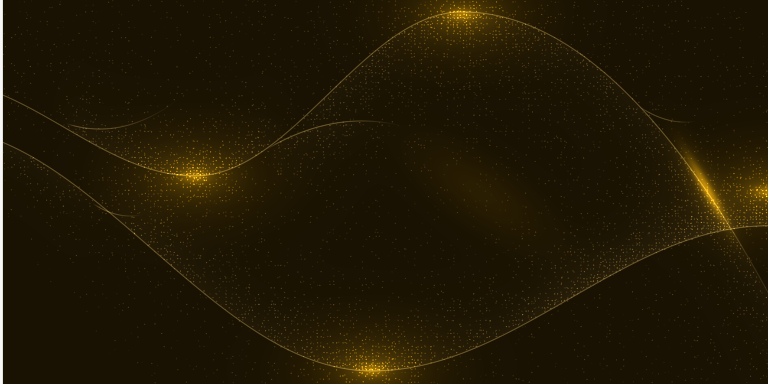
Give the GLSL for this background, as a WebGL 1 fragment shader.

```glsl
precision highp float;
// Dark golden backdrop: two waves of fine dust with thin crests and glowing spots.

uniform vec2 u_resolution;

const vec3 NIGHT = vec3(0.098, 0.069, 0.006);
const vec3 GOLD = vec3(0.86, 0.63, 0.04);
const vec3 SAND = vec3(0.62, 0.53, 0.32);
const vec3 MARGIN = vec3(0.97);

float hash(vec2 p) {
  vec3 q = fract(vec3(p.xyx) * 0.1031);
  q += dot(q, q.yzx + 33.33);
  return fract((q.x + q.y) * q.z);
}

// Cosine rise that starts at zero and reaches "height" after "span".
float rise(float d, float span, float height) {
  return 0.5 * height * (1.0 - cos(3.14159 * d / span));
}

float upperWave(float x) {
  float d = x - 0.508;
  if (d < 0.0) return 0.542 + rise(d, 0.677, 0.25);
  if (d < 0.695) return 0.542 + rise(d, 0.695, 0.427);
  return 0.969 - 1.15 * (d - 0.695) * (d - 0.695);
}

float lowerWave(float x) {
  float d = x - 0.969;
  return 0.034 + (d < 0.0 ? rise(d, 1.146, 0.635) : rise(d, 1.031, 0.378));
}

// Signed distance to a curve from its height offset and slope.
float curveDistance(float offset, float slope) {
  return offset / sqrt(1.0 + slope * slope);
}

float arcDistance(vec2 p, vec2 vertex, float bend) {
  float d = p.x - vertex.x;
  return curveDistance(p.y - vertex.y - bend * d * d, 2.0 * bend * d);
}

// One inside [a, b], fading out over the given margins.
float window(float x, float a, float b, float fadeIn, float fadeOut) {
  return smoothstep(a, a + fadeIn, x) * (1.0 - smoothstep(b - fadeOut, b, x));
}

// Thin line about one thousandth of the height wide.
float crest(float d, float px) {
  float reach = 0.001 + 0.75 * px;
  return (1.0 - smoothstep(0.0, reach, abs(d))) * min(1.0, 0.0035 / reach);
}

// Haze on the positive side of a curve.
float veil(float d, float depth) {
  return smoothstep(-0.004, 0.004, d) * exp(-max(d, 0.0) / depth);
}

float glow(vec2 p, vec2 center, vec2 size, float angle) {
  float c = cos(angle), s = sin(angle);
  vec2 d = p - center;
  vec2 q = vec2(c * d.x + s * d.y, c * d.y - s * d.x) / size;
  return exp(-dot(q, q));
}

// Bright core inside a wide soft halo.
float spot(vec2 p, vec2 center) {
  return 0.16 * glow(p, center, vec2(0.19, 0.12), 0.0)
       + 0.20 * glow(p, center, vec2(0.09, 0.05), 0.0)
       + 0.42 * glow(p, center, vec2(0.035, 0.016), 0.0);
}

// Scattered specks, one candidate per grid cell.
float dust(vec2 p, float cells, float density, float px) {
  vec2 id = floor(p * cells);
  vec2 center = 0.3 + 0.4 * vec2(hash(id + 17.0), hash(id + 53.0));
  float r = length(fract(p * cells) - center) / cells;
  float lit = smoothstep(0.0, 0.06, density - hash(id));
  float speck = 1.0 - smoothstep(0.0, 0.0013 + 0.7 * px, r);
  return lit * speck * (0.3 + 0.7 * hash(id + 91.0));
}

void main() {
  vec2 p = gl_FragCoord.xy / u_resolution * vec2(2.0, 1.0);
  float px = 1.0 / u_resolution.y;
  float e = 0.002;

  // Main waves and their short branches
  float up = upperWave(p.x), low = lowerWave(p.x);
  float dUp = curveDistance(p.y - up, (upperWave(p.x + e) - up) / e);
  float dLow = curveDistance(p.y - low, (lowerWave(p.x + e) - low) / e);
  float dLeft = arcDistance(p, vec2(0.260, 0.664), 1.85);
  float dMid = arcDistance(p, vec2(0.943, 0.685), -1.19);
  float dRight = arcDistance(p, vec2(1.784, 0.682), 2.84);
  float dFold = arcDistance(p, vec2(0.339, 0.4375), 3.45);
  float wLeft = window(p.x, 0.17, 0.48, 0.03, 0.24);
  float wMid = window(p.x, 0.69, 1.06, 0.04, 0.20);

  float lines = 0.42 * crest(dUp, px) * (1.0 - 0.6 * smoothstep(1.86, 1.96, p.x))
    + 0.42 * crest(dLow, px)
    + 0.40 * crest(dLeft, px) * wLeft + 0.45 * crest(dMid, px) * wMid
    + 0.35 * crest(dRight, px) * window(p.x, 1.66, 1.82, 0.03, 0.09)
    + 0.35 * crest(dFold, px) * window(p.x, 0.24, 0.38, 0.02, 0.09);

  // Haze hanging from the waves
  float haze = 0.75 * veil(dLow, 0.075) * smoothstep(0.2, 0.4, p.x)
    + 0.55 * veil(dLow, 0.05) * window(p.x, 1.3, 2.1, 0.2, 0.1)
    + 0.55 * veil(-dLow, 0.06) * window(p.x, -0.1, 0.3, 0.05, 0.15)
    + 0.75 * veil(dUp, 0.06) * window(p.x, 0.12, 0.78, 0.1, 0.15)
    + 0.60 * veil(-dUp, 0.07) * window(p.x, 0.72, 2.1, 0.15, 0.1)
    + 0.40 * veil(-dMid, 0.07) * wMid;

  // Golden lights
  float light = spot(p, vec2(0.508, 0.540)) + spot(p, vec2(1.203, 0.962))
    + spot(p, vec2(0.969, 0.036)) + spot(p, vec2(2.0, 0.500));
  float streak = 0.55 * glow(p, vec2(1.841, 0.507), vec2(0.085, 0.013), -1.05)
    + 0.15 * glow(p, vec2(1.841, 0.507), vec2(0.13, 0.035), -1.05);
  float ember = 0.075 * glow(p, vec2(1.25, 0.50), vec2(0.19, 0.075), -0.6);

  // Dust thins out toward the lower left and the dark centre
  float spread = 0.10 + 0.10 * glow(p, vec2(1.2, 0.85), vec2(0.5, 0.25), 0.0);
  spread *= smoothstep(0.0, 0.5, p.x + 0.8 * p.y - 0.15);
  spread *= 1.0 - 0.5 * glow(p, vec2(1.0, 0.50), vec2(0.22, 0.12), 0.0);
  float density = spread + 0.55 * haze + 0.9 * light;
  float specks = dust(p, 118.0, density, px) + 0.8 * dust(p + 3.7, 71.0, density, px);

  vec3 dustColor = mix(SAND, GOLD, clamp(5.0 * (light + ember) + 0.15, 0.0, 1.0));
  vec3 color = NIGHT + SAND * (0.075 * haze + lines);
  color += GOLD * (0.75 * light + streak + ember);
  color += dustColor * specks * (0.30 + 0.25 * haze + 0.9 * light);

  // Pale strip along the left edge
  float strip = 1.0 - smoothstep(0.0073 - 0.5 * px, 0.0073 + 0.5 * px, p.x);
  gl_FragColor = vec4(mix(color, MARGIN, strip), 1.0);
}
```
